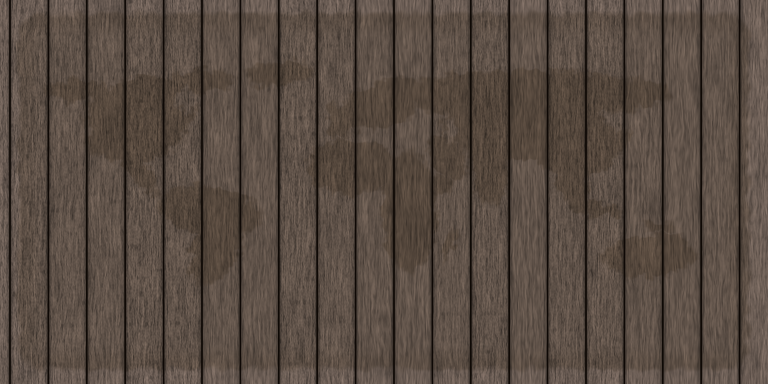
Give the GLSL for this texture, as a WebGL 1 fragment shader.

```glsl
precision highp float;
// Dark vertical timber planks under a faint stained world map.
// Planks repeat with fract; stretched gradient noise makes the grain, and
// warped ellipses joined together form the land inside a soft rounded panel.

uniform vec2 u_resolution;

const vec2 CANVAS = vec2(200.0, 100.0);
const float PLANK_WIDTH = 10.0;
const float FIRST_SEAM = 2.6;
const float SEAM_HALF = 0.19;
const float SHADE_REACH = 0.38;
const float SHADE_DEPTH = 0.42;
const float GRAIN_DEPTH = 0.27;
const float CRACK_DEPTH = 0.2;
const float PATCH_DEPTH = 0.1;
const vec2 PANEL_CENTER = vec2(99.8, 50.2);
const vec2 PANEL_HALF = vec2(95.0, 46.3);
const float PANEL_ROUND = 6.0;
const vec3 BARE_WOOD = vec3(0.428, 0.372, 0.338);
const vec3 PANEL_WOOD = vec3(0.386, 0.332, 0.294);
const vec3 LAND_WOOD = vec3(0.336, 0.282, 0.238);
const vec3 SEAM_COLOR = vec3(0.055, 0.033, 0.018);

float hash(float n) {
  return fract(sin(n * 12.9898) * 43758.55);
}

vec2 gradientAt(vec2 cell) {
  float angle = 6.28318 * hash(dot(cell, vec2(1.37, 7.91)));
  return vec2(cos(angle), sin(angle));
}

float gradientNoise(vec2 p) {
  vec2 i = floor(p);
  vec2 f = p - i;
  vec2 u = f * f * f * (f * (f * 6.0 - 15.0) + 10.0);
  vec2 e = vec2(1.0, 0.0);
  float low = mix(dot(gradientAt(i), f), dot(gradientAt(i + e), f - e), u.x);
  float high = mix(dot(gradientAt(i + e.yx), f - e.yx),
                   dot(gradientAt(i + 1.0), f - 1.0), u.x);
  return mix(low, high, u.y);
}

// Approximate distance to an ellipse whose top leans sideways.
float blob(vec2 p, float x, float y, float rx, float ry, float lean) {
  vec2 q = p - vec2(x, y);
  q.x -= lean * q.y;
  return (length(q / vec2(rx, ry)) - 1.0) * min(rx, ry);
}

float americas(vec2 p) {
  float d = blob(p, 36.5, 70.5, 14.5, 9.5, 0.2);
  d = min(d, blob(p, 20.0, 76.5, 8.0, 2.8, 0.0));
  d = min(d, blob(p, 35.0, 64.0, 12.5, 6.0, 0.3));
  d = min(d, blob(p, 36.0, 55.5, 3.0, 6.0, -0.7));
  d = min(d, blob(p, 52.0, 78.5, 8.5, 3.2, 0.5));
  d = max(d, -blob(p, 48.5, 74.0, 3.2, 2.6, 0.0));
  d = min(d, blob(p, 72.5, 81.0, 9.0, 3.2, 0.8));
  d = min(d, blob(p, 54.5, 45.0, 13.0, 6.8, -0.5));
  return min(d, blob(p, 56.5, 36.0, 6.5, 10.0, 0.3));
}

float africaAndEurope(vec2 p) {
  float d = blob(p, 91.5, 56.5, 11.5, 7.3, 0.0);
  d = min(d, blob(p, 106.5, 45.0, 7.2, 15.5, 0.0));
  d = min(d, blob(p, 112.5, 51.0, 5.0, 3.5, 0.6));
  d = min(d, blob(p, 117.0, 36.0, 1.6, 4.0, 0.3));
  d = min(d, blob(p, 98.5, 72.0, 10.5, 6.2, 0.5));
  d = min(d, blob(p, 89.0, 66.5, 3.5, 2.6, 0.0));
  d = min(d, blob(p, 103.0, 77.0, 6.0, 3.0, 0.6));
  d = min(d, blob(p, 86.7, 70.5, 1.6, 2.6, 0.0));
  return max(d, -blob(p, 100.0, 64.8, 9.5, 1.5, -0.8));
}

float asiaAndOceania(vec2 p) {
  float d = blob(p, 138.0, 75.5, 35.0, 6.3, 0.0);
  d = min(d, blob(p, 133.0, 67.0, 18.0, 9.5, 0.0));
  d = min(d, blob(p, 116.5, 58.5, 4.6, 5.5, -0.4));
  d = min(d, blob(p, 127.5, 55.5, 5.0, 8.5, 0.0));
  d = min(d, blob(p, 150.0, 62.5, 11.5, 9.0, 0.0));
  d = min(d, blob(p, 149.0, 52.5, 4.0, 6.5, -0.2));
  d = min(d, blob(p, 167.0, 75.5, 7.5, 3.6, 0.0));
  d = min(d, blob(p, 162.0, 63.0, 1.4, 4.0, 0.4));
  d = min(d, blob(p, 155.5, 45.5, 6.5, 2.0, -0.9));
  d = min(d, blob(p, 172.0, 41.0, 4.0, 1.4, -0.6));
  d = max(d, -blob(p, 117.5, 66.0, 1.5, 3.0, -0.2));
  return min(d, blob(p, 169.0, 33.5, 12.0, 5.8, 0.3));
}

float panelDistance(vec2 p) {
  vec2 q = abs(p - PANEL_CENTER) - PANEL_HALF + PANEL_ROUND;
  return length(max(q, 0.0)) + min(max(q.x, q.y), 0.0) - PANEL_ROUND;
}

void main() {
  vec2 p = gl_FragCoord.xy / u_resolution * CANVAS;
  float pixel = CANVAS.x / u_resolution.x;

  // Stained panel and land with ragged shores
  vec2 ragged = vec2(gradientNoise(p * 0.32), gradientNoise(p * 0.32 + 40.0));
  vec2 fine = vec2(gradientNoise(p * 0.85 + 9.0), gradientNoise(p * 0.85 + 70.0));
  vec2 shore = p + 2.2 * ragged + 1.2 * fine;
  float land = min(americas(shore), min(africaAndEurope(shore), asiaAndOceania(shore)));
  float panel = panelDistance(p + 1.6 * ragged);
  float inPanel = 1.0 - smoothstep(-0.9, 0.9, panel);
  float inLand = 1.0 - smoothstep(-0.6, 0.6, land);
  float rimBurn = inPanel * smoothstep(-7.0, -1.0, panel);
  vec3 color = mix(BARE_WOOD, PANEL_WOOD, inPanel);
  color = mix(color, LAND_WOOD, max(inLand * inPanel, 0.4 * rimBurn));

  // Fine upright fibres, short hairline cracks on rough planks, faint patches
  float along = (p.x - FIRST_SEAM) / PLANK_WIDTH;
  float id = floor(along);
  float rough = hash(id + 3.7);
  vec2 g = p + vec2(id * 13.7, hash(id + 1.3) * 170.0);
  float patches = gradientNoise(g * vec2(0.3, 0.07));
  g.x += 0.8 * patches + 0.25 * gradientNoise(g * vec2(0.5, 0.3));
  float grain = gradientNoise(g * vec2(1.7, 0.1))
              + 0.8 * gradientNoise(g * vec2(2.7, 0.35) + 31.0)
              + 0.7 * gradientNoise(g * vec2(3.1, 1.5) + 57.0) * rough;
  float cracks = smoothstep(0.08, 0.45, gradientNoise(g * vec2(2.4, 0.5) + 83.0));
  color *= 1.0 + GRAIN_DEPTH * grain + PATCH_DEPTH * patches;
  color *= 1.0 - CRACK_DEPTH * cracks * (0.35 + 0.65 * rough);

  // Dark gaps with a soft shadow on both plank edges
  float seam = (0.5 - abs(fract(along) - 0.5)) * PLANK_WIDTH;
  color *= 1.0 - SHADE_DEPTH * exp(-max(seam - SEAM_HALF, 0.0) / SHADE_REACH);
  float gap = 1.0 - smoothstep(SEAM_HALF - 0.5 * pixel, SEAM_HALF + 0.5 * pixel, seam);
  gl_FragColor = vec4(mix(color, SEAM_COLOR, gap), 1.0);
}
```
